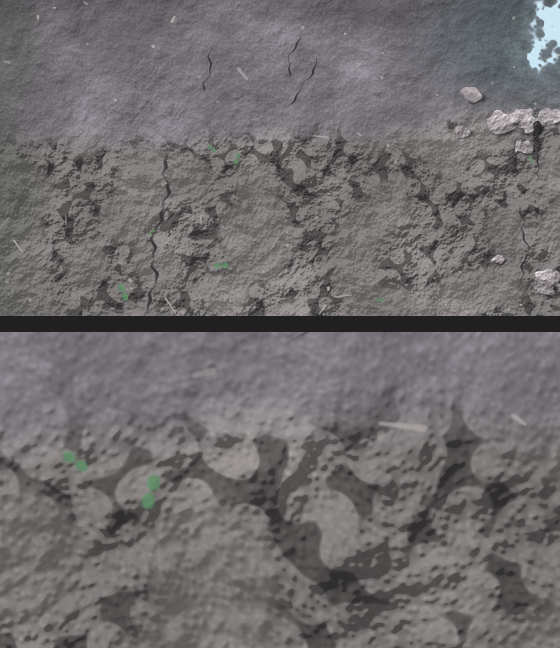
Top: the whole. Bottom: its middle third, enlarged.
A Shadertoy shader for this texture:

```glsl
const vec3 WET_MUD = vec3(0.462, 0.442, 0.468);
const vec3 DRY_MUD = vec3(0.468, 0.452, 0.450);
const vec3 TEAL_SHADE = vec3(0.350, 0.390, 0.405);
const vec3 MOSS_SHADE = vec3(0.350, 0.360, 0.345);
const vec3 CRACK_DARK = vec3(0.190, 0.175, 0.180);
const vec3 CLOD_PALE = vec3(0.660, 0.630, 0.640);
const vec3 STRAW_PALE = vec3(0.700, 0.675, 0.660);
const vec3 LEAF_GREEN = vec3(0.390, 0.580, 0.420);
const vec3 GLARE_SKY = vec3(0.820, 0.930, 0.990);
const vec2 LIGHT_DIR = vec2(-0.5, 0.866);
const float RELIEF = 0.036;
const float SLOPE_STEP = 0.003;
const float SOFT = 0.0025;
const int STRAW_COUNT = 84;

// Cracks: bottom x, y and top x, y
const vec4 CRACKS[6] = vec4[6](
    vec4(0.45, -0.10, 0.54, 0.56), vec4(0.66, 0.70, 0.655, 0.86),
    vec4(0.92, 0.75, 0.94, 0.89), vec4(0.89, 0.65, 1.03, 0.83),
    vec4(1.72, 0.42, 1.69, 0.62), vec4(1.65, 0.08, 1.66, 0.36));
// Clods and sprouts: centre and radius
const vec3 CLODS[8] = vec3[8](
    vec3(1.58, 0.615, 0.045), vec3(1.65, 0.62, 0.050), vec3(1.655, 0.535, 0.030),
    vec3(1.463, 0.583, 0.023), vec3(1.74, 0.63, 0.035), vec3(1.49, 0.70, 0.032),
    vec3(1.735, 0.11, 0.048), vec3(1.574, 0.178, 0.020));
const vec3 SPROUTS[7] = vec3[7](
    vec3(0.39, 0.075, 0.015), vec3(0.70, 0.16, 0.013), vec3(0.75, 0.498, 0.010),
    vec3(0.67, 0.53, 0.008), vec3(0.48, 0.265, 0.007), vec3(1.68, 0.495, 0.007),
    vec3(1.20, 0.05, 0.007));

vec2 hash2(vec2 p) {
    vec3 q = fract(p.xyx * vec3(0.1031, 0.1030, 0.0973));
    q += dot(q, q.yzx + 33.33);
    return fract((q.xx + q.yz) * q.zy);
}

mat2 rotation(float a) { return mat2(cos(a), sin(a), -sin(a), cos(a)); }

// Soft cellular noise: a rounded bump around one random point per cell
float bumps(vec2 p) {
    vec2 cell = floor(p), f = fract(p);
    float sum = 0.0;
    for (int y = -1; y <= 1; y++)
    for (int x = -1; x <= 1; x++) {
        vec2 o = vec2(x, y);
        vec2 d = o + hash2(cell + o + 100.0) - f;
        sum += exp(-8.0 * dot(d, d));
    }
    return sum;
}

vec2 warp(vec2 p) {
    return p + 0.008 * sin(p.yx * 15.0 + sin(p * 9.0)) + 0.003 * sin(p.yx * 43.0 + p * 17.0);
}

// 0 on the smooth wet bank, 1 on the rough ground below it
float dryness(vec2 p) {
    float edge = 0.56 + 0.03 * p.x + 0.05 * smoothstep(1.1, 1.6, p.x);
    edge += 0.010 * sin(p.x * 9.0) + 0.005 * sin(p.x * 31.0);
    return smoothstep(-0.03, 0.06, edge - p.y);
}

float treadPrint(vec2 p) {
    float height = 0.0;
    for (int i = 0; i < 4; i++) {
        float side = float(i % 2), row = float(i / 2);
        vec2 q = rotation(mix(-0.9, 0.6, side)) * (p - vec2(0.45 + 0.1 * side - 0.03 * row, 0.765 - 0.1 * row));
        vec2 d = abs(q) - vec2(0.045, 0.028);
        height += smoothstep(0.005, -0.005, max(d.x, d.y));
    }
    return 0.022 * height;
}

// Finer octaves are weighted up, so the ground looks crumbly rather than folded
float groundHeight(vec2 p) {
    vec2 q = warp(p);
    float height = 0.0, frequency = 9.0;
    for (int i = 0; i < 4; i++) {
        height += bumps(q * frequency) * pow(frequency, -0.85);
        q = rotation(0.7) * q;
        frequency *= 2.2;
    }
    return height * mix(0.42, 1.0, dryness(p)) - 0.02 * dryness(p) + treadPrint(p);
}

float crackMask(vec2 p, vec4 c, float width) {
    float t = clamp((p.y - c.y) / (c.w - c.y), 0.0, 1.0);
    float wander = 0.012 * sin(p.y * 23.0 + c.x * 40.0) + 0.006 * sin(p.y * 67.0) + 0.003 * sin(p.y * 151.0);
    float taper = smoothstep(0.0, 0.15, t) * smoothstep(1.0, 0.85, t);
    float swell = 0.5 + 0.5 * sin(p.y * 73.0 + c.x * 9.0);
    width *= 0.3 + 0.7 * swell;
    return taper * (0.45 + 0.55 * swell) * smoothstep(width + SOFT, width * 0.4, abs(p.x - mix(c.x, c.z, t) - wander));
}

void mainImage(out vec4 fragColor, in vec2 fragCoord) {
    vec2 p = fragCoord / iResolution.y;
    vec2 q = warp(p);
    float dry = dryness(p);

    // Mud tint, mottling and shaded borders
    vec3 color = mix(WET_MUD, DRY_MUD, dry);
    color *= 0.94 + 0.13 * bumps(q * 2.7) + 0.08 * bumps(q * 7.0 + 5.0);
    color = mix(color, TEAL_SHADE, 0.85 * smoothstep(1.25, 1.7, p.x + 0.1 * sin(p.y * 9.0)) * smoothstep(0.55, 0.8, p.y));
    color = mix(color, MOSS_SHADE, 0.7 * smoothstep(0.2, 0.0, p.x + 0.04 * sin(p.y * 13.0)));
    color *= 1.0 - 0.14 * smoothstep(0.85, 1.02, p.y);

    // Relief lighting, sparse crisp shadows, pits and grit
    float slope = (groundHeight(p) - groundHeight(p + LIGHT_DIR * SLOPE_STEP)) / SLOPE_STEP;
    color *= 1.0 + RELIEF * clamp(slope, -5.0, 4.0);
    float patches = smoothstep(0.55, 0.2, bumps(q * 5.0 + 9.0)) * mix(0.15, 1.0, dry);
    color *= 1.0 - 0.22 * patches * smoothstep(2.2, 4.0, -slope);
    color *= 1.0 - 0.35 * patches * smoothstep(0.13, 0.05, bumps(q * 24.0 + 3.0));
    color *= 0.975 + 0.065 * bumps(p * 125.0);

    for (int i = 0; i < 6; i++)
        color = mix(color, CRACK_DARK, 0.9 * crackMask(p, CRACKS[i], i == 0 ? 0.0065 : 0.0024));

    // Pale crumbly clods with a shadow below
    for (int i = 0; i < 8; i++) {
        vec3 c = CLODS[i];
        vec2 d = (p - c.xy) * vec2(1.0, 1.35);
        float ragged = 0.5 * c.z * (bumps(q * 28.0) - 0.4);
        color *= 1.0 - 0.4 * smoothstep(c.z * 1.2, c.z * 0.7, length(d - 0.35 * c.z * vec2(1.0, -1.0)) + ragged);
        float shade = 0.96 + 0.12 * d.y / c.z + 0.04 * slope;
        color = mix(color, CLOD_PALE * shade, smoothstep(SOFT, -SOFT, length(d) + ragged - c.z));
    }

    // Scattered specks, with a few longer tapered straws
    for (int i = 0; i < STRAW_COUNT; i++) {
        vec2 a = hash2(vec2(i, 7)), b = hash2(vec2(i, 31));
        vec2 d = rotation(b.x * 6.283) * (p - vec2(a.x * 1.78, pow(a.y, 1.5)));
        float halfLength = 0.001 + 0.026 * pow(b.y, 6.0);
        float along = d.x / (halfLength + 0.004);
        d.x = max(abs(d.x) - halfLength, 0.0);
        float thickness = (0.0012 + 0.0028 * fract(b.x * 17.0)) * (1.0 + 0.4 * along);
        color = mix(color, STRAW_PALE, (0.3 + 0.65 * fract(a.x * 29.0)) * smoothstep(thickness + SOFT, thickness - 0.001, length(d)));
    }

    // Two-leaf sprouts
    for (int i = 0; i < 7; i++) {
        vec3 s = SPROUTS[i];
        vec2 d = rotation(float(i) * 1.9 + 1.2) * (p - s.xy);
        d.x = abs(d.x) - s.z;
        float leaf = length(d * vec2(1.0, 1.25)) - 0.85 * s.z;
        color = mix(color, LEAF_GREEN * (0.95 + 8.0 * d.y), 0.85 * smoothstep(SOFT, -SOFT, leaf));
    }

    // Sky glare on the puddle
    float glare = min(length((p - vec2(1.76, 0.93)) * vec2(1.0, 0.8)), length(p - vec2(1.71, 0.826)) + 0.025);
    glare += 0.05 * (bumps(q * 22.0) - 0.4) + 0.02 * (bumps(q * 60.0) - 0.4);
    color = mix(color, GLARE_SKY, 0.2 * smoothstep(0.15, 0.04, glare) + 0.75 * smoothstep(0.068, 0.045, glare));

    fragColor = vec4(clamp(color, 0.0, 1.0), 1.0);
}
```
